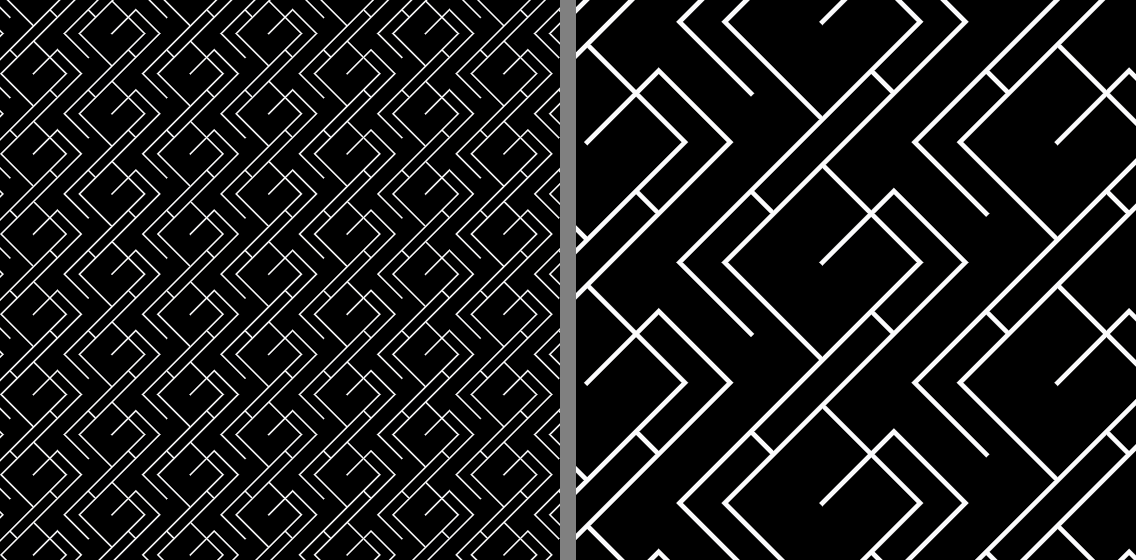
Left: the whole. Right: its middle third, enlarged.
This pattern is drawn by a WebGL 1 fragment shader. Its source:

```glsl
precision highp float;
// Interlocking diagonal fretwork of thin white hooks and bands on black.
uniform vec2 u_resolution;

const float ROWS = 6.982;          // vertical repeats over the canvas
const float COLUMN_STEP = 0.9775;  // column spacing, in vertical repeats
const float HALF_WIDTH = 0.0098;   // half the line width, in vertical repeats

// Signed extent from an axis-aligned segment, with square ends.
float segment(vec2 q, vec2 a, vec2 b) {
  vec2 v = abs(q - 0.5 * (a + b)) - 0.5 * abs(b - a);
  return max(v.x, v.y);
}

// One motif, measured along the two diagonals.
float fretMotif(vec2 p) {
  vec2 q = vec2(p.x - p.y, p.x + p.y);
  float o = 0.594;    // outer corner
  float i = 1.0 - o;  // inner corner

  // hook and its outer corner
  float d = segment(q, vec2(0.0), vec2(0.0, o));
  d = min(d, segment(q, vec2(0.0, o), vec2(o, o)));

  // long double band
  d = min(d, segment(q, vec2(o, o), vec2(o, -1.0 - i)));
  d = min(d, segment(q, vec2(i, i), vec2(i, -1.0 - o)));

  // sides of the inner diamond and the loose outer end
  d = min(d, segment(q, vec2(-i, i), vec2(i, i)));
  d = min(d, segment(q, vec2(-i, -i), vec2(i, -i)));
  d = min(d, segment(q, vec2(-o, -o), vec2(0.0, -o)));

  // short ticks across the bands
  d = min(d, segment(q, vec2(i, 0.0), vec2(o, 0.0)));
  d = min(d, segment(q, vec2(-o, 0.0), vec2(-i, 0.0)));
  return d * 0.70711;
}

// Nearest line over neighbouring motifs; odd columns shift by half a repeat.
float fretwork(vec2 p) {
  float nearest = 10.0;
  float home = floor(p.x / COLUMN_STEP + 0.5);
  for (int c = -1; c <= 1; c++) {
    float column = home + float(c);
    float y = p.y - 0.5 * mod(column, 2.0);
    vec2 cell = vec2(p.x - column * COLUMN_STEP, fract(y + 0.5) - 0.5);
    for (int r = -1; r <= 1; r++) {
      nearest = min(nearest, fretMotif(cell + vec2(0.0, float(r))));
    }
  }
  return nearest;
}

void main() {
  float pixel = ROWS / u_resolution.y;
  vec2 p = gl_FragCoord.xy * pixel - vec2(0.419, 0.064);
  float ink = clamp((HALF_WIDTH - fretwork(p)) / pixel + 0.5, 0.0, 1.0);
  gl_FragColor = vec4(vec3(0.985, 0.985, 0.99) * ink, 1.0);
}
```
